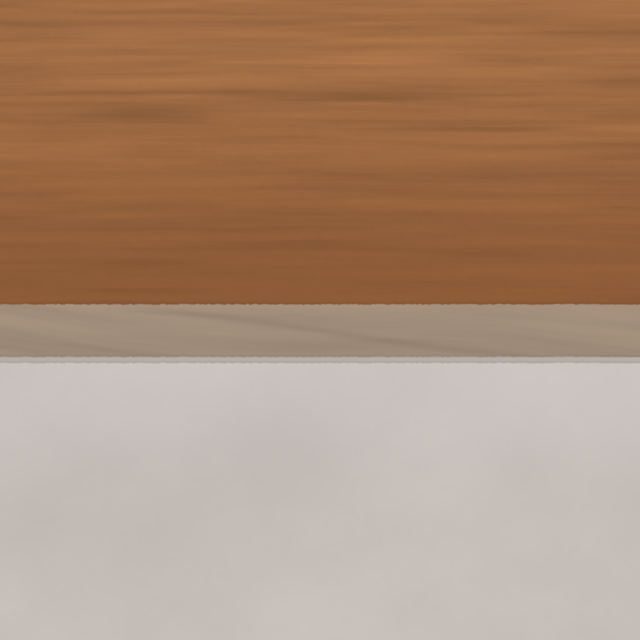
Write a Shadertoy shader that draws this texture.

```glsl
// Three horizontal layers: a brown wood panel, a taupe veined strip with a
// thin pale lip, and a softly mottled plaster wall. Stretched value noise
// makes the grain; smooth steps between heights join the layers.

#define WOOD_EDGE 0.5245
#define STRIP_EDGE 0.4435
#define LIP_EDGE 0.4325
#define WOOD_TOP vec3(0.620, 0.420, 0.268)
#define WOOD_LOW vec3(0.545, 0.352, 0.212)
#define STRIP_COLOR vec3(0.630, 0.553, 0.480)
#define LIP_COLOR vec3(0.720, 0.685, 0.655)
#define PLASTER_COLOR vec3(0.778, 0.748, 0.728)
#define GRAIN_STRENGTH 0.15
#define VEIN_STRENGTH 0.13
#define MOTTLE_STRENGTH 0.045

float hash(vec2 p) {
    vec3 q = fract(vec3(p.xyx) * 0.1031);
    q += dot(q, q.yzx + 33.33);
    return fract((q.x + q.y) * q.z);
}

float noise(vec2 p) {
    vec2 cell = floor(p), f = fract(p);
    f = f * f * (3.0 - 2.0 * f);
    float low = mix(hash(cell), hash(cell + vec2(1, 0)), f.x);
    float high = mix(hash(cell + vec2(0, 1)), hash(cell + vec2(1, 1)), f.x);
    return mix(low, high, f.y);
}

// Fractal noise centred on zero
float fbm(vec2 p) {
    float sum = 0.0, amp = 0.5;
    for (int i = 0; i < 4; i++) {
        sum += amp * (noise(p) - 0.5);
        p = p * 2.03 + vec2(17.3, 9.1);
        amp *= 0.5;
    }
    return sum;
}

vec3 wood(vec2 uv) {
    float height = (uv.y - WOOD_EDGE) / (1.0 - WOOD_EDGE);
    vec3 color = mix(WOOD_LOW, WOOD_TOP, smoothstep(-0.05, 0.85, height));
    float bend = 0.012 * fbm(uv * vec2(2.5, 5.0));
    vec2 p = vec2(uv.x, uv.y + bend);
    float broad = fbm(p * vec2(1.6, 26.0));
    float fine = fbm(p * vec2(5.0, 110.0) + 31.0);
    float streak = smoothstep(0.62, 0.95, noise(p * vec2(4.0, 95.0) + 70.0));
    float contrast = mix(0.45, 1.0, smoothstep(0.1, 0.65, height));
    float grain = 0.55 * broad + 0.75 * fine - 0.22 * streak + 0.03;
    color *= 1.0 + GRAIN_STRENGTH * contrast * grain * 1.6;
    return color + 0.012 * fbm(uv * vec2(110.0, 170.0));
}

vec3 strip(vec2 uv) {
    // Veins slope gently down to the right
    vec2 p = vec2(uv.x, uv.y + 0.085 * uv.x + 0.012 * sin(6.0 * uv.x));
    float vein = fbm(p * vec2(2.2, 40.0) + 5.0) + 0.4 * fbm(p * vec2(6.0, 130.0));
    float center = 0.517 - 0.075 * smoothstep(0.15, 0.9, uv.x);
    float dark = exp(-pow((uv.y - center) / 0.006, 2.0));
    dark *= smoothstep(0.12, 0.3, uv.x) * (1.0 - smoothstep(0.75, 0.95, uv.x));
    float height = (uv.y - STRIP_EDGE) / (WOOD_EDGE - STRIP_EDGE);
    vec3 color = STRIP_COLOR * (0.98 + 0.04 * height + VEIN_STRENGTH * vein);
    return color * (1.0 - 0.055 * dark);
}

vec3 lip(vec2 uv) {
    float height = (uv.y - LIP_EDGE) / (STRIP_EDGE - LIP_EDGE);
    float shadow = smoothstep(0.65, 1.0, height);
    float groove = exp(-pow((height - 0.18) / 0.2, 2.0));
    return LIP_COLOR * (1.0 - 0.09 * shadow - 0.045 * groove);
}

vec3 plaster(vec2 uv) {
    float cloud = fbm(uv * 4.5 + 12.0) + 0.35 * fbm(uv * vec2(14.0, 18.0));
    float glow = smoothstep(0.2, LIP_EDGE, uv.y);
    vec3 color = PLASTER_COLOR + MOTTLE_STRENGTH * cloud;
    color += glow * vec3(0.016, 0.019, 0.022);
    // Dim patches at the center and lower left
    vec2 patchOffset = (uv - vec2(0.46, 0.32)) / vec2(0.14, 0.09);
    color -= 0.015 * exp(-dot(patchOffset, patchOffset));
    color -= 0.014 * (1.0 - smoothstep(0.0, 0.5, length(uv - vec2(0.1, 0.08))));
    return color + 0.007 * fbm(uv * 120.0);
}

void mainImage(out vec4 fragColor, in vec2 fragCoord) {
    vec2 uv = fragCoord / iResolution.xy;
    float soft = max(1.0 / iResolution.y, 0.0016);
    float ragged = 0.0018 * (noise(vec2(uv.x * 230.0, 3.0)) - 0.5);
    float y = uv.y + ragged;

    // Stack the layers from the bottom up
    vec3 color = plaster(uv);
    color = mix(color, lip(uv), smoothstep(-soft, soft, y - LIP_EDGE));
    color = mix(color, strip(uv), smoothstep(-soft, soft, y - STRIP_EDGE));
    color = mix(color, wood(uv), smoothstep(-soft, soft, y - WOOD_EDGE));

    // Thin contact shadows along the strip
    color *= 1.0 - 0.07 * exp(-pow((y - STRIP_EDGE) / 0.0018, 2.0));
    color *= 1.0 - 0.05 * exp(-pow((y - WOOD_EDGE - 0.002) / 0.002, 2.0));
    fragColor = vec4(clamp(color, 0.0, 1.0), 1.0);
}
```
